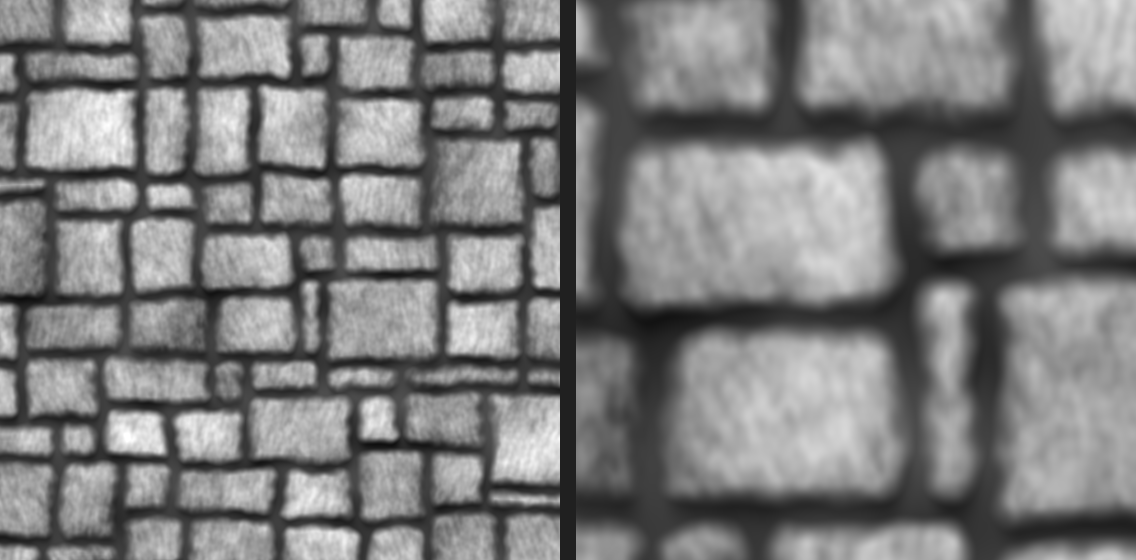
Left: the whole. Right: its middle third, enlarged.
Write a WebGL 1 fragment shader that draws this texture.

```glsl
precision highp float;
// A dry wall of rough grey stone blocks with soft, shadowed joints.
// A pinwheel grid of random walls gives interlocking rectangles; each becomes
// a rounded block with chipped edges, tooled grain and light from above.

uniform vec2 u_resolution;

#define STONES vec2(7.2, 9.0)  // mean number of blocks across and up
#define SIZE_SPREAD 0.38       // wall offset from the cell middle, below 0.5
#define JOINT 0.0108           // half width of a joint
#define ROUNDING 0.012         // corner radius
#define SOFTNESS 0.0094        // half width of the edge slope
#define BEND 0.014             // slow bending of the joints
#define CHIP 0.007             // roughness of the edges
#define SHADOW_REACH 0.018     // how far a block shades what lies below
#define SHADOW 0.13            // strength of shade and rim light
#define JOINT_TONE 0.235
#define STONE_TONE 0.545
#define GRAIN 0.165            // contrast of the tooled grain

struct Stone { vec2 centre; vec2 halfSize; vec2 id; };

vec2 hash2(vec2 c) {
  vec3 v = fract(c.xyx * vec3(0.1031, 0.1030, 0.0973));
  v += dot(v, v.yzx + 33.33);
  return fract((v.xx + v.yz) * v.zy);
}

float cornerSlope(vec2 cell, vec2 corner, vec2 f) {
  return dot(hash2(cell + corner) * 2.0 - 1.0, f - corner);
}

float gradientNoise(vec2 p) {
  vec2 cell = floor(p), f = fract(p);
  vec2 u = f * f * f * (f * (f * 6.0 - 15.0) + 10.0);
  vec2 e = vec2(0.0, 1.0);
  return mix(mix(cornerSlope(cell, e.xx, f), cornerSlope(cell, e.yx, f), u.x),
             mix(cornerSlope(cell, e.xy, f), cornerSlope(cell, e.yy, f), u.x), u.y);
}

// Position of the single wall inside a grid cell
float wall(vec2 cell) {
  return 0.5 + SIZE_SPREAD * (2.0 * hash2(cell).x - 1.0);
}

bool isEven(vec2 cell) {
  return mod(cell.x + cell.y, 2.0) < 0.5;
}

// Even cells hold a level wall, odd cells an upright one; each wall runs on
// to its neighbours, so every grid vertex owns one rectangle.
Stone stoneAt(vec2 p) {
  vec2 g = p * STONES + 20.0;
  vec2 cell = floor(g), f = g - cell, side;
  if (isEven(cell)) {
    side.y = step(wall(cell), f.y);
    side.x = step(wall(cell + vec2(0.0, 2.0 * side.y - 1.0)), f.x);
  } else {
    side.x = step(wall(cell), f.x);
    side.y = step(wall(cell + vec2(2.0 * side.x - 1.0, 0.0)), f.y);
  }
  vec2 vertex = cell + side;
  float ne = wall(vertex), sw = wall(vertex - 1.0);
  float se = wall(vertex - vec2(0.0, 1.0)), nw = wall(vertex - vec2(1.0, 0.0));
  bool even = isEven(vertex);
  vec2 low = vertex - 1.0 + (even ? vec2(nw, sw) : vec2(sw, se));
  vec2 high = vertex + (even ? vec2(se, ne) : vec2(ne, nw));
  return Stone((0.5 * (low + high) - 20.0) / STONES,
               0.5 * (high - low) / STONES - JOINT, vertex);
}

vec2 bend(vec2 p) {
  return p + BEND * vec2(gradientNoise(p * 11.0 + 3.7), gradientNoise(p * 11.0 + 51.3));
}

// Signed distance to the rounded, chipped edge of a block
float edgeDistance(vec2 p, vec2 bent, Stone s) {
  float radius = min(ROUNDING, min(s.halfSize.x, s.halfSize.y));
  vec2 q = abs(bent - s.centre) - s.halfSize + radius;
  float d = length(max(q, 0.0)) + min(max(q.x, q.y), 0.0) - radius;
  return d + CHIP * gradientNoise(p * 42.0 + 9.1);
}

float blockHeight(float d) {
  return 1.0 - smoothstep(-SOFTNESS, SOFTNESS, d);
}

void main() {
  vec2 p = gl_FragCoord.xy / u_resolution.y;
  vec2 bent = bend(p);
  Stone s = stoneAt(bent);
  float d = edgeDistance(p, bent, s);
  float height = blockHeight(d);

  // Mean height above this point, for joint shadows and lit upper rims
  float above = 0.0;
  for (int i = 1; i <= 4; i++) {
    vec2 tap = p + vec2(-0.15, 1.0) * SHADOW_REACH * float(i) / 4.0;
    vec2 bentTap = bend(tap);
    above += 0.25 * blockHeight(edgeDistance(tap, bentTap, stoneAt(bentTap)));
  }

  // Tooled grain: mostly upright strokes, tilted a little on each block
  vec2 random = hash2(s.id + 71.0);
  float tilt = 0.9 * (random.x - 0.5);
  vec2 along = mat2(cos(tilt), sin(tilt), -sin(tilt), cos(tilt)) * (p - s.centre);
  float grain = gradientNoise(along * vec2(86.0, 40.0) + s.id * 17.0)
              + 0.5 * gradientNoise(p * vec2(120.0, 95.0));

  // Block tone: domed centre, own shade, broad bright patches and dents
  float stone = STONE_TONE + 0.15 * smoothstep(-0.004, 0.028, -d)
              + 0.18 * (random.y - 0.5) + GRAIN * grain
              + 0.34 * gradientNoise(p * 7.0 + 30.0)
              + 0.15 * gradientNoise(p * 30.0);
  float joint = JOINT_TONE + 0.18 * gradientNoise(p * 12.0 + 80.0);

  float tone = mix(joint, stone, height) + SHADOW * (height - above);
  gl_FragColor = vec4(vec3(clamp(tone, 0.0, 1.0)), 1.0);
}
```
